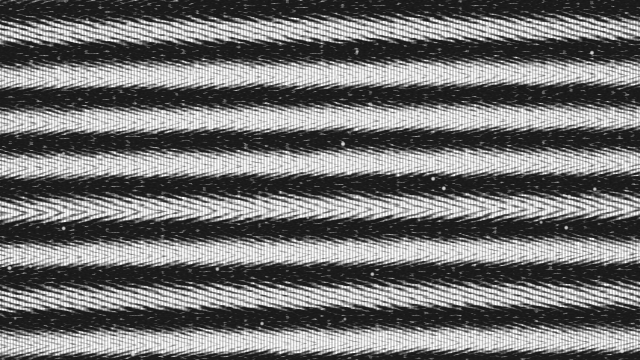
Reproduce this texture procedurally as a Shadertoy shader.

```glsl
// Woven grey cloth: eight horizontal bright bands of slanted twill strokes on black.
// Each band has a soft top and a crisper bottom; most fold into chevrons at mid-height.
// Gradient noise frays the strokes, fine upright threads cross them, lint is hashed.

const float TAU = 6.2831853;

vec2 hash2(vec2 p) {
    vec3 q = fract(p.xyx * vec3(0.1031, 0.1030, 0.0973));
    q += dot(q, q.yzx + 33.33);
    return fract((q.xx + q.yz) * q.zy);
}

float cornerSlope(vec2 cell, vec2 corner, vec2 f) {
    float angle = TAU * hash2(cell + corner).x;
    return dot(vec2(cos(angle), sin(angle)), f - corner);
}

// Gradient noise, roughly -0.7 to 0.7
float gradientNoise(vec2 p) {
    vec2 i = floor(p), f = fract(p);
    vec2 u = f * f * f * (f * (f * 6.0 - 15.0) + 10.0);
    return mix(mix(cornerSlope(i, vec2(0, 0), f), cornerSlope(i, vec2(1, 0), f), u.x),
               mix(cornerSlope(i, vec2(0, 1), f), cornerSlope(i, vec2(1, 1), f), u.x), u.y);
}

// Sparse round specks, at most one per grid cell
float lint(vec2 p, float pixel) {
    vec2 cell = floor(p / 0.07);
    vec2 centre = (cell + 0.15 + 0.7 * hash2(cell + 40.0)) * 0.07;
    vec2 chance = hash2(cell + 91.0);
    float radius = mix(0.003, 0.0055, chance.y);
    float disc = 1.0 - smoothstep(radius - pixel, radius + pixel, length(p - centre));
    return disc * step(chance.x, 0.11) * mix(0.6, 1.0, chance.y);
}

void mainImage(out vec4 fragColor, in vec2 fragCoord) {
    vec2 p = fragCoord / iResolution.y;
    float pixel = 1.0 / iResolution.y;
    float across = fragCoord.x / iResolution.x;

    // Bands sag slightly toward the left
    float sag = 0.012 * (1.0 - across) * (1.0 - across);
    float band = (p.y + sag - 0.003) / 0.1235 + 0.09;
    float id = floor(band);
    float h = band - id - 0.5;
    float isChevron = float(id == 3.0);
    float isBold = float(id == 1.0 || id == 7.0);

    // Band light: long fade above, short fade below, ragged edges
    float ragged = h + 0.06 * gradientNoise(vec2(p.x * 9.0, band * 3.0));
    float level = smoothstep(-0.38, -0.10, ragged) * (1.0 - smoothstep(0.06, 0.50, ragged));
    level *= 1.0 - 0.5 * pow(abs(across - 0.5), 2.0);

    // Twill strokes fall to the right; folded bands mirror them below the middle
    float fold = mix(abs(h + 0.04), h, isBold) * 0.1235;
    float pitch = mix(0.0118, 0.0160, max(isBold, isChevron));
    float wobble = 0.25 * gradientNoise(vec2(p.x * 14.0, p.y * 60.0) + id * 7.0);
    float phase = (fold + 0.30 * p.x) / pitch + wobble + 0.37 * id;
    float stroke = 0.5 + 0.5 * cos(TAU * phase);

    // Short horizontal dashes and finer grain
    float dash = gradientNoise(vec2(p.x * 52.0, p.y * 165.0));
    float grain = gradientNoise(p * vec2(120.0, 210.0) + 17.0);
    float depth = mix(0.52, 0.82, max(isBold, 0.7 * isChevron));
    float cover = 1.35 * level - depth * (1.0 - stroke) + 0.42 * dash + 0.18 * grain;
    float tone = smoothstep(-0.08, 1.12, cover);

    // Stray pale dashes in the dark gaps
    tone += 0.35 * smoothstep(0.22, 0.50, dash) * (1.0 - level);

    // Upright threads
    float thread = 0.5 + 0.5 * cos(TAU * p.x * 122.0);
    tone *= 0.80 + 0.28 * thread;

    float grey = 0.105 + 0.025 * grain + 0.83 * tone;
    grey = mix(grey, 0.88, lint(p, pixel));
    fragColor = vec4(vec3(clamp(grey, 0.0, 1.0)), 1.0);
}
```
